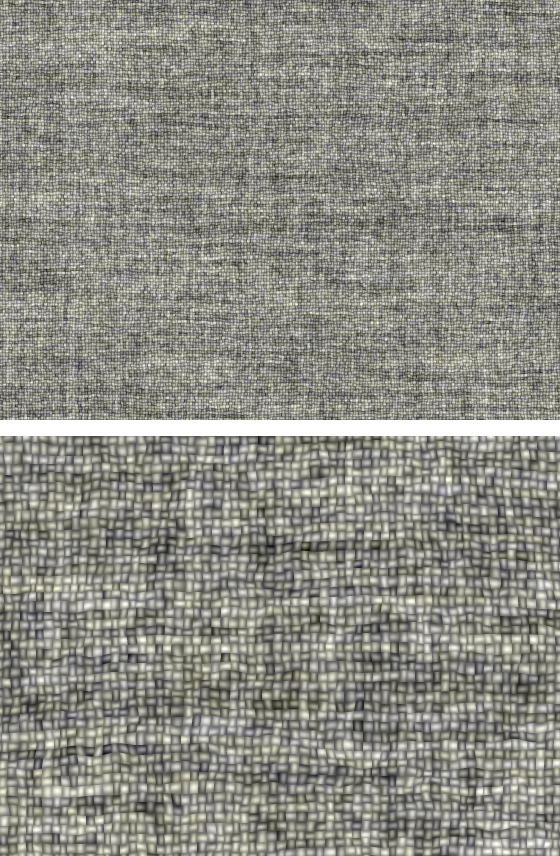
Top: the whole. Bottom: its middle third, enlarged.
Reproduce this texture procedurally as a Shadertoy shader.

```glsl
// Grey linen cloth: a fine plain weave with slubby horizontal and vertical threads.

float hash(vec2 p) {
    vec3 q = fract(p.xyx * vec3(0.1031, 0.1030, 0.0973));
    q += dot(q, q.yzx + 33.33);
    return fract((q.x + q.y) * q.z);
}

// Smooth value noise, centred on zero
float noise(vec2 p) {
    vec2 i = floor(p), f = fract(p);
    f = f * f * (3.0 - 2.0 * f);
    float low = mix(hash(i), hash(i + vec2(1, 0)), f.x);
    float high = mix(hash(i + vec2(0, 1)), hash(i + vec2(1, 1)), f.x);
    return mix(low, high, f.y) - 0.5;
}

vec3 cloth(vec2 uv) {
    // One unit is one thread; threads wander, and their edges are ragged
    vec2 p = uv * vec2(144.0, 136.0) + 20.0;
    p += 1.2 * vec2(noise(p / vec2(14.0, 22.0)), noise(p / vec2(26.0, 13.0) + 70.0));
    p += 0.5 * vec2(noise(p / vec2(1.7, 2.5) + 310.0), noise(p / vec2(2.5, 1.7) + 430.0));
    vec2 cell = floor(p);
    vec2 f = fract(p) - 0.5;
    bool weftOver = mod(cell.x + cell.y, 2.0) < 0.5;

    // Uneven dye and thickness along each thread
    float weft = 0.25 * noise(vec2(p.x / 24.0, cell.y))
               + 0.20 * noise(vec2(p.x / 6.0, cell.y + 300.0));
    weft -= 0.15 * smoothstep(0.2, 0.45, noise(vec2(p.x / 32.0, cell.y + 900.0)));
    float warp = 0.16 * noise(vec2(cell.x + 500.0, p.y / 22.0))
               + 0.18 * noise(vec2(cell.x + 800.0, p.y / 5.0));
    float tone = 0.55 + mix(warp, weft, weftOver ? 0.7 : 0.3);
    tone += weftOver ? 0.02 : -0.02;

    // Faint bands spanning several threads, and broad shading
    tone += 0.08 * noise(vec2(p.x / 40.0, p.y / 2.2) + 40.0);
    tone += 0.05 * noise(vec2(p.x / 2.5, p.y / 30.0) + 90.0);
    tone += 0.03 * noise(p / 30.0 + 200.0);

    // Rounded crossing, off centre, with dark gaps at its sides
    vec2 jitter = vec2(hash(cell + 11.0), hash(cell + 23.0)) - 0.5;
    vec2 t = (weftOver ? f : f.yx) - jitter * vec2(0.3, 0.2);
    t /= vec2(0.6, 0.36 + 0.1 * (hash(cell + 71.0) - 0.5));
    tone += 0.46 * (exp(-dot(t, t)) - 0.47);
    tone += 0.16 * (hash(cell + 37.0) - 0.5) + 0.20 * noise(p * 1.3 + 560.0);

    // Warm light fibres, cooler dark ones
    float tint = 0.05 * noise(vec2(p.x / 9.0, cell.y + 600.0))
               + 0.05 * noise(p * 0.7 + 150.0);
    float blue = tone - 0.032 - 0.08 * (tone - 0.53) + tint;
    return vec3(tone, tone - 0.001, blue);
}

void mainImage(out vec4 fragColor, in vec2 fragCoord) {
    // Average a 3 by 3 grid of samples per pixel
    vec3 sum = vec3(0);
    for (int y = -1; y <= 1; y++)
        for (int x = -1; x <= 1; x++)
            sum += cloth((fragCoord + vec2(x, y) / 3.0) / iResolution.y);
    fragColor = vec4(clamp(sum / 9.0, 0.0, 1.0), 1.0);
}
```
